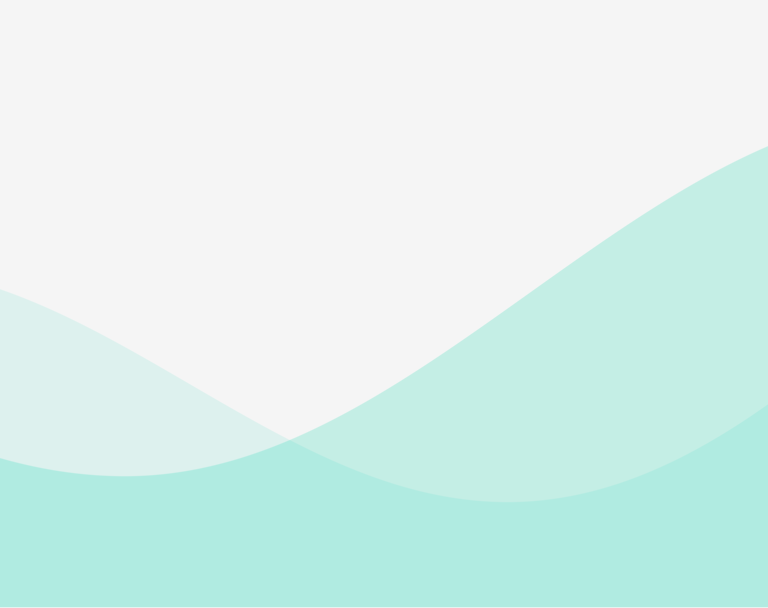
A WebGL 1 fragment shader for this background:

```glsl
precision highp float;
// Two translucent mint waves crossing over a pale grey backdrop.
// Each wave is a pair of cosine arcs joined at a trough; the four
// regions they cut out are coloured by blending their coverages.

uniform vec2 u_resolution;

const vec3 BACKDROP = vec3(0.961, 0.961, 0.961);
const vec3 PALE_MINT = vec3(0.867, 0.945, 0.933);
const vec3 SOFT_MINT = vec3(0.769, 0.932, 0.898);
const vec3 DEEP_MINT = vec3(0.690, 0.922, 0.882);

// Height of a wave at x; each side of the trough has (rise, wave number).
float waveHeight(float x, vec2 trough, vec2 leftArc, vec2 rightArc) {
  float offset = x - trough.x;
  vec2 arc = offset < 0.0 ? leftArc : rightArc;
  return trough.y + arc.x * (1.0 - cos(offset * arc.y));
}

// Smooth coverage of the area below a given height.
float fillBelow(float y, float height, float softness) {
  return smoothstep(-softness, softness, height - y);
}

void main() {
  vec2 uv = gl_FragCoord.xy / u_resolution;
  float softness = 0.9 / u_resolution.y;

  // Wave crests
  float risingHeight = waveHeight(uv.x, vec2(0.1628, 0.2167),
                                  vec2(0.302, 2.754), vec2(0.302, 2.979));
  float fallingHeight = waveHeight(uv.x, vec2(0.6615, 0.1741),
                                   vec2(0.1938, 3.794), vec2(0.4926, 2.458));
  float rising = fillBelow(uv.y, risingHeight, softness);
  float falling = fillBelow(uv.y, fallingHeight, softness);

  // Overlapping tints
  vec3 outside = mix(BACKDROP, PALE_MINT, falling);
  vec3 inside = mix(SOFT_MINT, DEEP_MINT, falling);
  vec3 color = mix(outside, inside, rising);

  // Thin light rim along the bottom
  float body = smoothstep(0.0, 0.0025, uv.y);
  gl_FragColor = vec4(mix(BACKDROP, color, body), 1.0);
}
```
